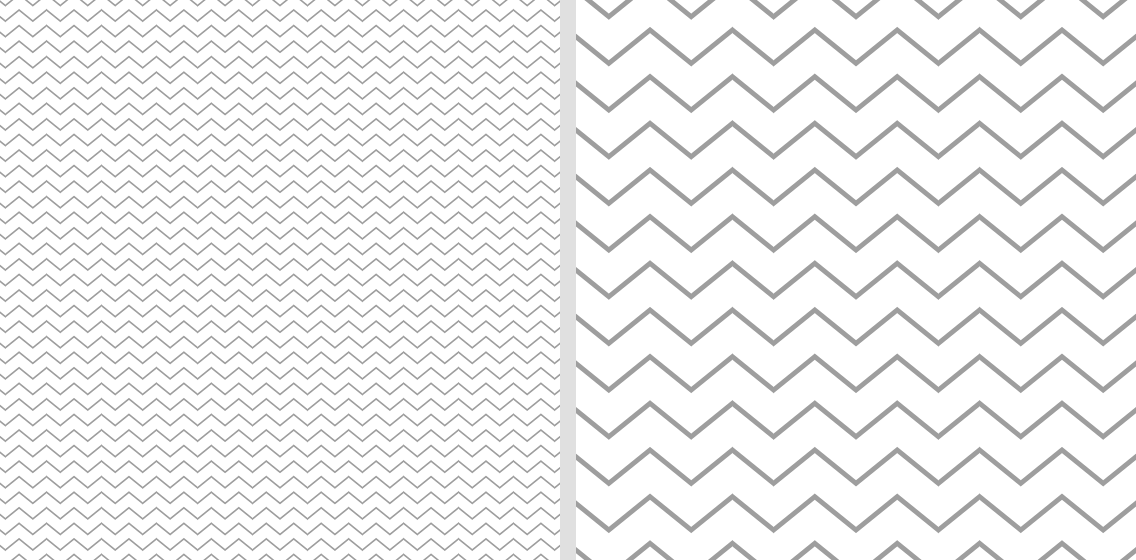
Left: the whole. Right: its middle third, enlarged.
Give the GLSL for this pattern, as a WebGL 2 fragment shader.

```glsl
#version 300 es
precision highp float;
// Thin grey zigzag lines stacked in even rows on white.

#define COLUMNS 20.39       // zigzag periods across the canvas
#define ROWS 36.0           // lines down the canvas
#define PEAK_PHASE 0.695    // position of the first peak, in periods
#define SWING 0.715         // peak-to-trough height, in row spacings
#define LINE_WIDTH 0.0029   // stroke width, in canvas units
#define EDGE_SOFTNESS 0.6   // half width of the smoothed edge, in pixels
#define PAPER_COLOR vec3(1.0)
#define LINE_COLOR vec3(0.62)

uniform vec2 u_resolution;
out vec4 fragColor;

// Triangle wave: +0.5 at whole numbers, -0.5 halfway between them.
float triangleWave(float t) {
    return abs(fract(t) - 0.5) * 2.0 - 0.5;
}

// Distance to the nearest zigzag, measured across the stroke.
float zigzagDistance(vec2 p) {
    float rise = SWING / ROWS;
    float slope = 2.0 * rise * COLUMNS;
    float height = p.y - rise * triangleWave(p.x * COLUMNS - PEAK_PHASE);
    float rowOffset = abs(fract(height * ROWS + 0.5) - 0.5) / ROWS;
    return rowOffset / sqrt(1.0 + slope * slope);
}

void main() {
    float canvasSize = min(u_resolution.x, u_resolution.y);
    vec2 p = gl_FragCoord.xy / canvasSize;

    // Stroke coverage with a smoothed edge.
    float softness = EDGE_SOFTNESS / canvasSize;
    float edge = zigzagDistance(p) - 0.5 * LINE_WIDTH;
    float ink = 1.0 - smoothstep(-softness, softness, edge);

    fragColor = vec4(mix(PAPER_COLOR, LINE_COLOR, ink), 1.0);
}
```
